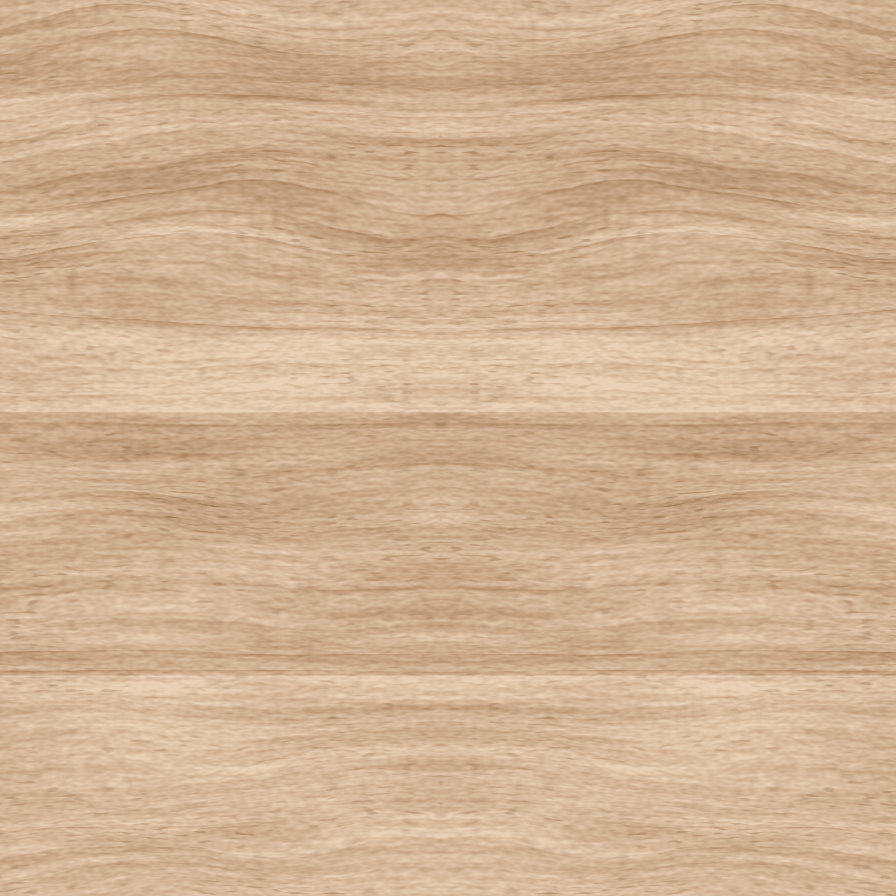
Give the GLSL for this texture, as a WebGL 1 fragment shader.

```glsl
precision highp float;
// Pale wood veneer with horizontal grain, book-matched about a vertical axis.
// Gradient noise bends the height field; growth rings, fibres and pores follow
// it, and soft bands plus two straight joints set the tone of each strip.
uniform vec2 u_resolution;

const float MIRROR_X = 0.492;
const float LOW_JOINT = 0.246;
const float HIGH_JOINT = 0.540;
const vec3 WOOD = vec3(0.811, 0.690, 0.570);
const vec3 TONE_STEP = vec3(0.036, 0.043, 0.048);

float hash(float n) {
  return fract(sin(n * 91.73) * 4375.85);
}

vec2 gradient(vec2 cell) {
  float turn = fract(sin(dot(cell, vec2(127.1, 311.7))) * 4375.85);
  return vec2(cos(6.2832 * turn), sin(6.2832 * turn));
}

float noise(vec2 p) {
  vec2 i = floor(p);
  vec2 f = p - i;
  vec2 w = f * f * f * (f * (f * 6.0 - 15.0) + 10.0);
  vec2 e = vec2(1.0, 0.0);
  float low = mix(dot(gradient(i), f), dot(gradient(i + e.xy), f - e.xy), w.x);
  float high = mix(dot(gradient(i + e.yx), f - e.yx),
                   dot(gradient(i + e.xx), f - e.xx), w.x);
  return mix(low, high, w.y);
}

// Soft horizontal band, 1 at its centre.
float band(float y, float centre, float halfWidth) {
  float d = (y - centre) / halfWidth;
  return exp(-d * d);
}

// Vertical bend of the grain, which stays parallel to the two joints.
float grainBend(vec2 p) {
  float jointGap = min(abs(p.y - LOW_JOINT), abs(p.y - HIGH_JOINT));
  float bend = 0.044 * noise(p * vec2(3.4, 7.0) + 4.7)
             + 0.012 * noise(p * vec2(6.0, 18.0) + 21.3)
             + 0.002 * noise(p * vec2(24.0, 50.0) + 9.1);
  return bend * smoothstep(0.0, 0.08, jointGap);
}

// Growth rings: a crisp dark upper edge that fades downwards.
float rings(float x, float height, float count, float edge) {
  float phase = -height * count + 0.9 * noise(vec2(x * 1.5, height * count * 0.37));
  float ring = floor(phase);
  float f = phase - ring;
  float fade = 0.45 * pow(1.0 - f, 2.0) + 0.75 * pow(1.0 - f, 12.0);
  float strength = 0.15 + 0.85 * hash(ring + count);
  float along = 0.75 + 0.9 * noise(vec2(x * 7.0, ring * 3.7 + 0.5));
  return smoothstep(0.0, edge, f) * fade * strength * along;
}

// Broad light and dark strips, with a sharp change at each joint.
float stripTone(float y) {
  float belowHigh = 1.0 - smoothstep(HIGH_JOINT - 0.001, HIGH_JOINT + 0.001, y);
  float belowLow = 1.0 - smoothstep(LOW_JOINT - 0.001, LOW_JOINT + 0.001, y);
  float tone = 1.3 * (1.0 - belowHigh) * band(y, HIGH_JOINT, 0.10);
  tone -= 0.9 * belowHigh * band(y, HIGH_JOINT, 0.09);
  tone += 1.7 * belowLow * band(y, LOW_JOINT, 0.035);
  tone -= 0.5 * (1.0 - belowLow) * band(y, LOW_JOINT, 0.030);
  tone += 1.0 * band(y, 0.292, 0.010) + 0.5 * band(y, 0.09, 0.04);
  tone += 0.9 * band(y, 0.870, 0.022) - 1.1 * band(y, 0.915, 0.025);
  return tone - 0.6 * band(y, 0.790, 0.030) - 0.6 * band(y, 0.695, 0.025);
}

// Fine streaks, grit and short dark pores.
float fibreTone(vec2 p) {
  float streak = 1.6 * noise(p * vec2(7.0, 130.0) + 3.3)
               + 1.7 * noise(p * vec2(38.0, 230.0) + 17.9)
               + 1.7 * noise(p * vec2(110.0, 330.0) + 71.2);
  float pores = smoothstep(0.18, 0.45, noise(p * vec2(48.0, 270.0) + 51.7));
  float patches = 0.6 + 1.3 * noise(p * vec2(4.0, 26.0) + 8.4);
  return streak - 2.1 * pores * max(patches, 0.0);
}

void main() {
  vec2 uv = gl_FragCoord.xy / u_resolution;
  vec2 p = vec2(abs(uv.x - MIRROR_X), uv.y);
  float bend = grainBend(p);
  float height = p.y + bend;
  vec2 grain = vec2(p.x, height);
  vec2 fibre = vec2(p.x, p.y + 0.5 * bend);

  float tone = 0.55 + 1.1 * stripTone(p.y);
  tone += 2.0 * noise(grain * vec2(2.2, 14.0) + 33.1);
  tone += 1.9 * noise(grain * vec2(3.0, 52.0) + 12.6);
  tone -= 3.4 * rings(p.x, height, 36.0, 0.06);
  tone -= 1.8 * rings(p.x, height, 88.0, 0.16);
  tone += fibreTone(fibre);

  vec3 colour = WOOD + TONE_STEP * clamp(tone, -4.2, 3.0);
  gl_FragColor = vec4(colour, 1.0);
}
```
